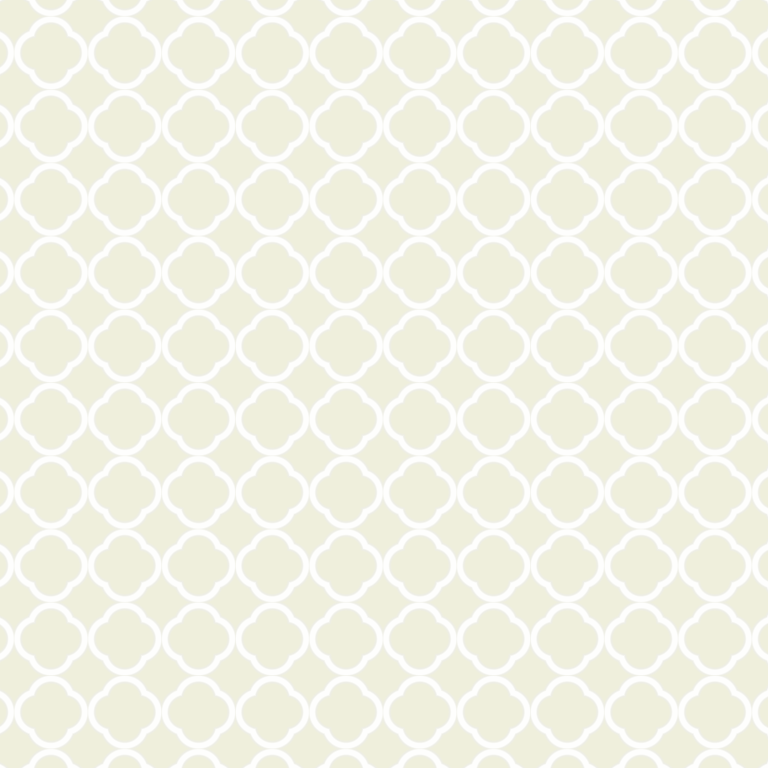
Give the GLSL for this pattern, as a three.js fragment shader.

```glsl
// Quatrefoil trellis: touching white four-lobed outlines on a pale cream ground.
varying vec2 vUv;

// Signed distance to a quatrefoil made of four circles around the origin.
float quatrefoil(vec2 p, float lobeOffset, float lobeRadius) {
  p = abs(p);
  vec2 folded = vec2(min(p.x, p.y), max(p.x, p.y));
  return length(folded - vec2(0.0, lobeOffset)) - lobeRadius;
}

void main() {
  // Repeat grid, with a motif centred in every cell
  vec2 grid = (vUv - vec2(0.0664, 0.0727)) * vec2(10.41, 10.485);
  vec2 cell = fract(grid + 0.5) - 0.5;

  // Distance from the edge of the outline stroke
  float edge = abs(quatrefoil(cell, 0.183, 0.275)) - 0.041;

  // Ground, faint grey fringe beside the stroke, then the stroke
  vec3 cream = vec3(0.937, 0.937, 0.863);
  vec3 fringe = vec3(0.932, 0.932, 0.898);
  vec3 white = vec3(0.996, 0.996, 0.992);

  vec3 color = mix(cream, fringe, 1.0 - smoothstep(0.01, 0.04, edge));
  color = mix(color, white, 1.0 - smoothstep(-0.015, 0.015, edge));

  gl_FragColor = vec4(color, 1.0);
}
```
